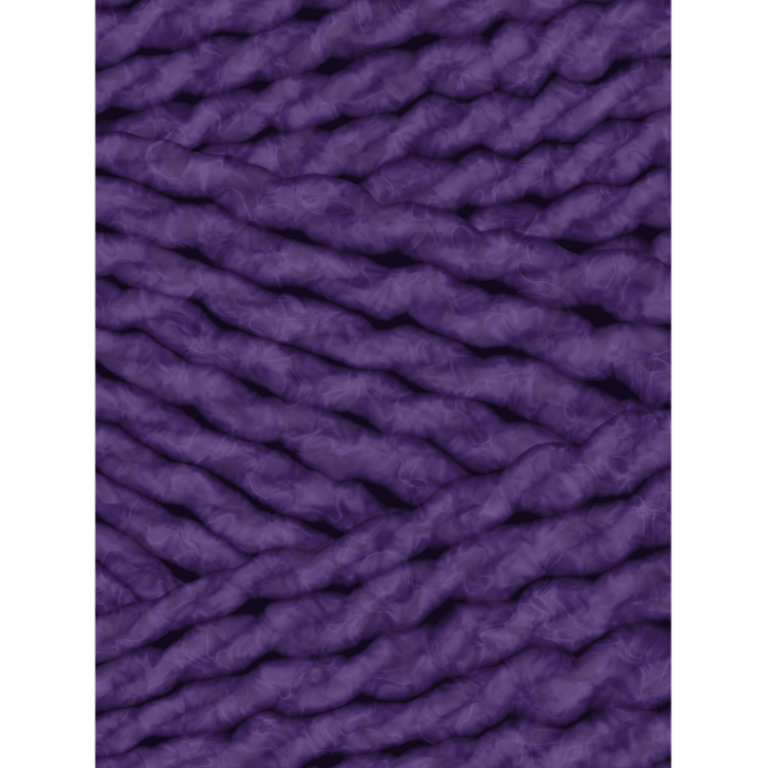
Write a Shadertoy shader that draws this texture.

```glsl
// Purple two-ply wool: three crossing layers of twisted strands between white margins.

// Palette, darkest to lightest
const vec3 GAP_DARK   = vec3(0.07, 0.04, 0.11);
const vec3 DEEP       = vec3(0.16, 0.09, 0.24);
const vec3 PURPLE     = vec3(0.24, 0.14, 0.36);
const vec3 LILAC      = vec3(0.35, 0.24, 0.46);
const vec3 HIGHLIGHT  = vec3(0.43, 0.32, 0.54);
const vec3 DUSTY      = vec3(0.28, 0.20, 0.36);

// Layout and yarn shape
const float LEFT_EDGE   = 0.124;
const float RIGHT_EDGE  = 0.874;
const float EDGE_SOFT   = 0.002;
const float PLY_RADIUS  = 0.36;   // in strand widths
const float PLY_SWING   = 0.24;
const float PLY_DEPTH   = 0.35;
const float GAP_DEPTH   = 0.75;
const float WOBBLE      = 0.30;
const float FUZZ        = 0.65;
const float HAIR        = 0.14;
const float SHADOW      = 0.22;
const float TAU         = 6.2831853;

// A sheet of strands: upper edge height and slope, strand width and its growth, twists
struct Layer { float edge, slope, width, fan, twist, seed; };
const Layer BACK   = Layer(1.300,  0.30, 0.070, 0.010, 5.2, 11.0);
const Layer MIDDLE = Layer(0.865, -0.24, 0.060, 0.035, 3.9, 37.0);
const Layer FRONT  = Layer(0.147,  0.37, 0.056, 0.045, 4.3, 71.0);

float hash(vec2 p) {
    vec3 q = fract(p.xyx * 0.1031);
    q += dot(q, q.yzx + 33.33);
    return fract((q.x + q.y) * q.z);
}

float noise(vec2 p) {
    vec2 i = floor(p), f = fract(p);
    f = f * f * (3.0 - 2.0 * f);
    return mix(mix(hash(i), hash(i + vec2(1, 0)), f.x),
               mix(hash(i + vec2(0, 1)), hash(i + vec2(1, 1)), f.x), f.y);
}

// Position across the sheet in strand widths; zero is its upper edge
float across(vec2 p, Layer l) {
    float v = (p.y - l.edge - l.slope * p.x) / (l.width + l.fan * p.x);
    return v + WOBBLE * (noise(p * 9.0 + l.seed) - 0.5)
             + 0.5 * WOBBLE * (noise(p * 32.0 + l.seed) - 0.5);
}

// Height of the topmost ply among the neighbouring strands
float strandHeight(vec2 p, float v, Layer l) {
    float top = -2.0;
    for (int i = -1; i <= 1; i++) {
        float row = floor(v) + float(i);
        if (row > -0.5) continue;
        float local = v - row - 0.5;
        float rnd = hash(vec2(row + 90.0, l.seed));
        float drift = noise(vec2(p.x * 5.0, row * 7.3 + l.seed)) - 0.5;
        float phase = TAU * (p.x * l.twist + rnd + 0.35 * drift);
        float gap = GAP_DEPTH * noise(vec2(p.x * 6.0 + l.seed, row * 3.7 + 50.0));
        float seam = gap * smoothstep(0.30, 0.56, abs(local));
        for (int k = 0; k < 2; k++) {
            float turn = phase + 0.5 * TAU * float(k);
            float d = (local - PLY_SWING * sin(turn)) / PLY_RADIUS;
            float h = 1.0 - d * d + PLY_DEPTH * cos(turn) + 0.12 * d;
            top = max(top, h - seam);
        }
    }
    return top;
}

// Lay one sheet over the height beneath it, with a soft contact shadow
float layOver(float below, vec2 p, Layer l) {
    float v = across(p, l);
    float h = strandHeight(p, v, l);
    float cover = v < -0.5 ? 1.0 : smoothstep(-0.15, 0.25, h);
    float shaded = below - 2.0 * SHADOW * exp(-4.0 * max(v + 0.15, 0.0));
    return mix(shaded, h, cover);
}

// Thin curling fibres along the contour lines of noise
float hairs(vec2 p) {
    float line = 1.0 - smoothstep(0.0, 0.11, abs(noise(p * 48.0) - 0.5));
    return line * smoothstep(0.45, 0.75, noise(p * 23.0 + 8.0));
}

vec3 woolColour(float tone) {
    vec3 c = mix(GAP_DARK, DEEP, clamp(tone / 0.22, 0.0, 1.0));
    c = mix(c, PURPLE, clamp((tone - 0.22) / 0.28, 0.0, 1.0));
    c = mix(c, LILAC, clamp((tone - 0.50) / 0.26, 0.0, 1.0));
    return mix(c, HIGHLIGHT, clamp((tone - 0.76) / 0.30, 0.0, 1.0));
}

void mainImage(out vec4 fragColor, in vec2 fragCoord) {
    vec2 p = fragCoord / iResolution.xy;

    // Stack the sheets from back to front
    float height = strandHeight(p, across(p, BACK), BACK);
    height = layOver(height, p, MIDDLE);
    height = layOver(height, p, FRONT);

    // Matted fuzz and loose hairs
    vec2 warp = vec2(noise(p * 40.0), noise(p * 40.0 + 19.0)) * 0.02;
    vec2 q = p + warp;
    float fuzz = 0.30 * noise(q * 38.0) + 0.40 * noise(q * 85.0 + 5.0)
               + 0.30 * noise(q * 170.0 + 13.0) - 0.5;
    float lit = smoothstep(-0.3, 0.6, height);
    float tone = 0.52 + 0.55 * (height - 0.70);
    tone += FUZZ * fuzz * mix(0.4, 1.0, lit);
    tone += HAIR * (hairs(q) + hairs(q.yx + 3.7)) * mix(0.5, 1.0, lit);

    // Colour with dusty patches, then the white margins
    vec3 wool = woolColour(tone);
    wool = mix(wool, DUSTY, 0.45 * lit * smoothstep(0.55, 0.85, noise(q * 60.0 + 31.0)));
    float inside = smoothstep(LEFT_EDGE - EDGE_SOFT, LEFT_EDGE + EDGE_SOFT, p.x)
                 * (1.0 - smoothstep(RIGHT_EDGE - EDGE_SOFT, RIGHT_EDGE + EDGE_SOFT, p.x));
    fragColor = vec4(mix(vec3(1.0), wool, inside), 1.0);
}
```
